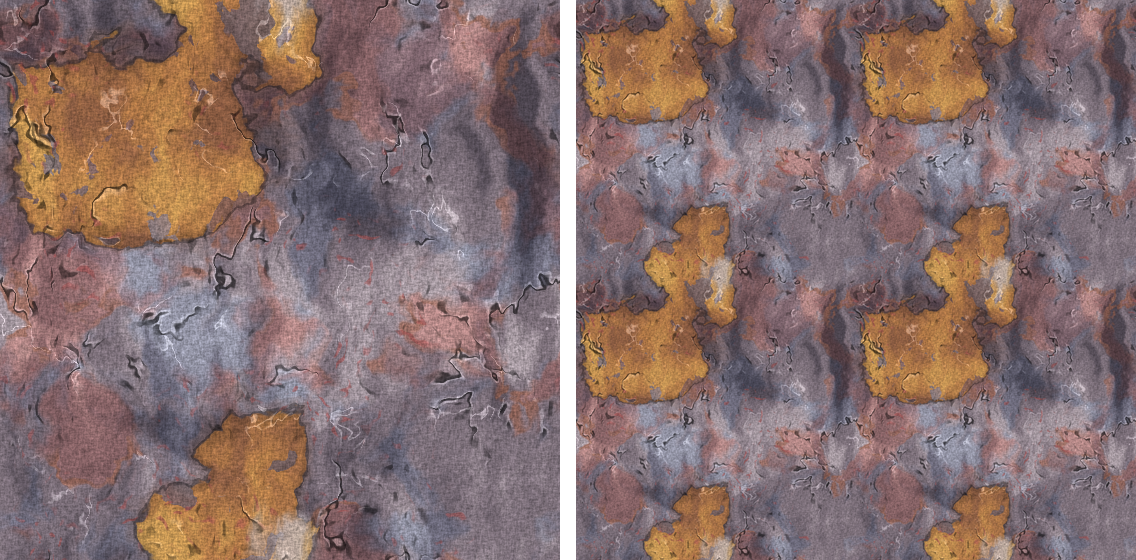
Left: one tile. Right: repeated 2 by 2.
This texture is drawn by a WebGL 1 fragment shader. Its source:

```glsl
precision highp float;
// Weathered slate wall: mauve and lilac stone with ochre rust patches, cracks and grit.
// Wrapping gradient noise is layered into tone, stains, ragged patches and relief,
// so every layer repeats exactly once across the canvas and the result tiles.
uniform vec2 u_resolution;

const float TAU = 6.2831853;

vec2 gradientAt(vec2 cell, vec2 reps, float seed) {
  cell = floor(mod(cell + 0.5, reps)) + seed * 17.0;
  vec3 h = fract(cell.xyx * vec3(0.1031, 0.1030, 0.0973));
  h += dot(h, h.yzx + 33.33);
  float angle = TAU * fract((h.x + h.y) * h.z);
  return vec2(cos(angle), sin(angle));
}

// Gradient noise with a whole number of cells over the unit square
float noise(vec2 uv, vec2 reps, float seed) {
  vec2 p = uv * reps;
  vec2 i = floor(p);
  vec2 f = p - i;
  vec2 s = f * f * f * (f * (f * 6.0 - 15.0) + 10.0);
  vec2 e = vec2(0.0, 1.0);
  float a = dot(gradientAt(i, reps, seed), f);
  float b = dot(gradientAt(i + e.yx, reps, seed), f - e.yx);
  float c = dot(gradientAt(i + e.xy, reps, seed), f - e.xy);
  float d = dot(gradientAt(i + e.yy, reps, seed), f - e.yy);
  return mix(mix(a, b, s.x), mix(c, d, s.x), s.y);
}

float fbm(vec2 uv, vec2 reps, float seed) {
  float sum = 0.0;
  float amp = 1.0;
  for (int k = 0; k < 5; k++) {
    sum += amp * noise(uv, reps, seed + float(k));
    reps *= 2.0;
    amp *= 0.56;
  }
  return sum;
}

// 1 at the center, 0 on the ellipse, measured around the wrapped edges
float blob(vec2 uv, vec2 center, vec2 radius) {
  return 1.0 - length((fract(uv - center + 0.5) - 0.5) / radius);
}

// Thin line along the zero contour of a field
float line(float field, float width) {
  return 1.0 - smoothstep(0.3 * width, width, abs(field));
}

void main() {
  vec2 uv = gl_FragCoord.xy / u_resolution;
  vec2 warp = vec2(fbm(uv, vec2(4.0), 1.0), fbm(uv, vec2(4.0), 7.0));
  vec2 q = uv + 0.06 * warp;

  // Stone tone: broad clouds, vertical streaks, a pale band and dark slate seams
  float streak = fbm(q, vec2(16.0, 5.0), 13.0);
  float tone = 0.65 * fbm(q, vec2(3.0), 19.0) + 0.5 * streak;
  tone += 0.16 * cos(TAU * (uv.y - 0.36));
  tone -= 0.6 * smoothstep(0.0, 0.5, blob(q, vec2(0.93, 0.77), vec2(0.06, 0.26)));
  tone -= 0.35 * smoothstep(0.0, 0.7, blob(q, vec2(0.67, 0.62), vec2(0.12, 0.11)));
  tone -= 0.4 * smoothstep(0.0, 0.6, blob(q, vec2(0.36, 0.24), vec2(0.22, 0.06)));
  vec3 color = mix(vec3(0.30, 0.27, 0.31), vec3(0.49, 0.44, 0.48), smoothstep(-0.6, 0.02, tone));
  color = mix(color, vec3(0.66, 0.61, 0.64), smoothstep(0.0, 0.5, tone));

  // Blue grey and dull red stains with rusty rims
  float cool = fbm(q, vec2(5.0, 4.0), 25.0);
  color *= mix(vec3(1.0), vec3(0.89, 0.97, 1.03), smoothstep(0.0, 0.3, cool));
  float stain = fbm(q, vec2(4.0), 31.0);
  color *= mix(vec3(1.0), vec3(1.08, 0.88, 0.83), smoothstep(-0.02, 0.3, stain));
  float rim = line(stain - 0.16, 0.09) * smoothstep(-0.1, 0.3, -cool);
  color = mix(color, vec3(0.58, 0.37, 0.29), 0.6 * rim);

  // Ochre patches: rust at the ragged border, gold inside, pierced by slate
  float upper = blob(uv, vec2(0.26, 0.74), vec2(0.23, 0.20));
  float lower = blob(uv, vec2(0.42, 0.03), vec2(0.15, 0.24));
  float patchField = max(upper, lower) - 0.08 + 0.65 * fbm(q, vec2(5.0), 37.0);
  float hole = smoothstep(0.22, 0.27, fbm(q, vec2(8.0), 43.0));
  float ochre = smoothstep(0.0, 0.05, patchField) * (1.0 - 0.9 * hole);
  float gold = 0.35 + 0.9 * fbm(q, vec2(6.0, 4.0), 49.0) + 0.6 * max(lower, 0.0);
  vec3 rust = mix(vec3(0.55, 0.36, 0.25), vec3(0.71, 0.48, 0.27), smoothstep(0.0, 0.5, gold));
  rust = mix(rust, vec3(0.81, 0.61, 0.32), smoothstep(0.4, 0.9, gold));
  rust *= 0.8 + 0.2 * smoothstep(0.0, 0.2, patchField);
  float halo = smoothstep(-0.22, 0.0, patchField);
  color = mix(color, vec3(0.48, 0.37, 0.34), 0.4 * halo);
  color = mix(color, rust, 0.92 * ochre);
  color *= 1.0 - 0.3 * line(patchField, 0.04);

  // Chalky bloom
  float bloom = blob(q, vec2(0.52, 0.03), vec2(0.08, 0.09)) + 0.6 * streak;
  color = mix(color, vec3(0.72, 0.69, 0.71), 0.75 * smoothstep(0.05, 0.7, bloom));

  // Cracks with a lit lip, and broken pale veins
  float crackField = fbm(q, vec2(4.0, 3.0), 55.0);
  float crackMask = smoothstep(0.0, 0.25, fbm(uv, vec2(5.0), 61.0));
  color *= 1.0 - 0.55 * crackMask * line(crackField, 0.03);
  color += 0.14 * crackMask * line(crackField - 0.035, 0.03);
  float veinMask = smoothstep(0.05, 0.35, fbm(uv, vec2(6.0), 67.0));
  color += 0.2 * veinMask * line(fbm(q, vec2(6.0, 4.0), 73.0), 0.03);

  // Red flecks and dark upright pits
  float fleck = smoothstep(0.22, 0.42, noise(q, vec2(64.0, 56.0), 79.0));
  color = mix(color, vec3(0.61, 0.30, 0.30), 0.6 * fleck * smoothstep(0.05, 0.4, fbm(uv, vec2(4.0), 83.0)));
  float pit = smoothstep(0.25, 0.45, noise(q, vec2(72.0, 28.0), 89.0));
  color *= 1.0 - 0.45 * pit * smoothstep(0.0, 0.35, fbm(uv, vec2(5.0), 95.0));

  // Relief lit from the upper left, then fine woven grain
  vec2 reliefReps = vec2(22.0, 16.0);
  float relief = fbm(uv, reliefReps, 101.0) - fbm(uv + vec2(-0.0016, 0.0016), reliefReps, 101.0);
  float grain = noise(uv, vec2(256.0, 80.0), 107.0) + noise(uv, vec2(90.0, 256.0), 109.0);
  grain += noise(uv, vec2(320.0), 113.0);
  color *= 1.0 + 0.42 * clamp(relief, -0.6, 0.6) + 0.19 * grain;

  gl_FragColor = vec4(clamp(color, 0.0, 1.0), 1.0);
}
```
